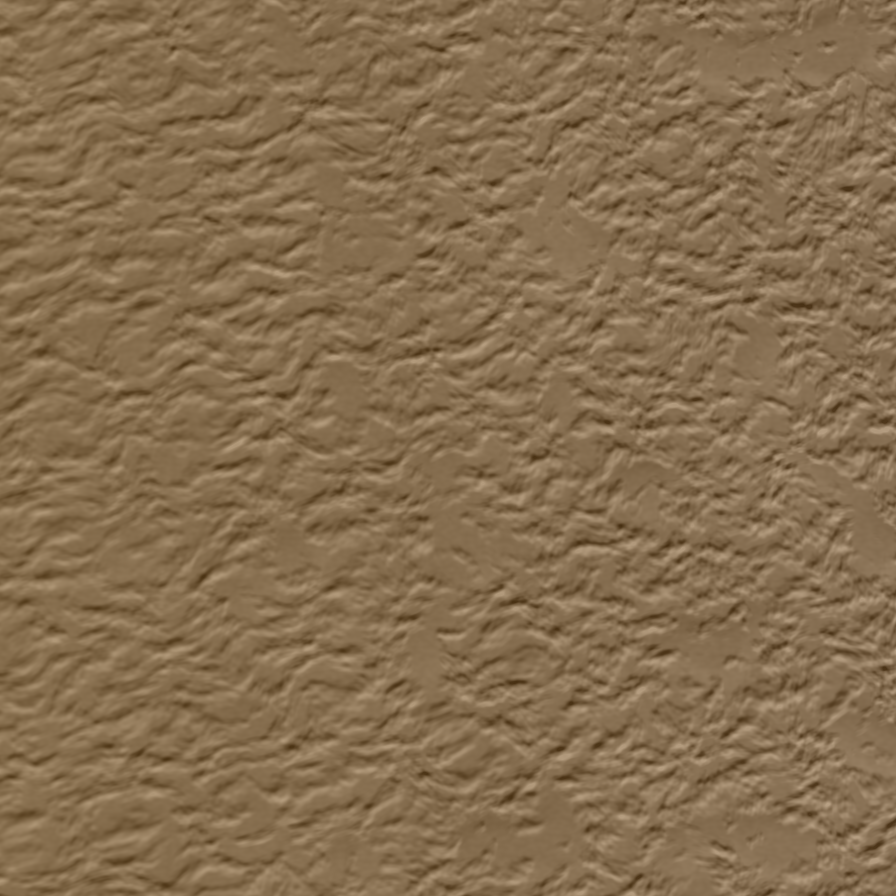
Reproduce this texture procedurally as a three.js fragment shader.

```glsl
// Rough tan stucco wall, lit from above, with slanted bumps and smeared flat patches.
varying vec2 vUv;

const vec3  WALL_COLOR     = vec3(0.525, 0.431, 0.312);
const vec3  TINT_DRIFT     = vec3(0.004, 0.008, 0.026); // greyer to the right
const float SLANT          = 0.27;                      // radians, rising to the right
const vec2  BUMP_FREQUENCY = vec2(22.0, 47.0);          // along and across the slant
const float RIGHT_CROWDING = 0.32;                      // bumps shorten to the right
const vec2  LIGHT_STEP     = vec2(-0.0015, 0.0056);     // towards the light
const float RELIEF         = 0.31;
const float CREVICE_DEPTH  = 0.35;
const float PLATEAU_HEIGHT = 0.22;
const float PLATEAU_SOFT   = 0.16;
const float PATCH_DEPTH    = 0.55;
const float WARP           = 0.018;
const float MOTTLE         = 0.030;
const float GRAIN          = 0.022;

// Unit gradient for a lattice point
vec2 latticeGradient(vec2 cell) {
  vec3 h = fract(vec3(cell.xyx) * vec3(0.1031, 0.1030, 0.0973));
  h += dot(h, h.yzx + 33.33);
  float angle = 6.28318 * fract((h.x + h.y) * h.z);
  return vec2(cos(angle), sin(angle));
}

float gradientNoise(vec2 p) {
  vec2 cell = floor(p);
  vec2 f = p - cell;
  vec2 fade = f * f * f * (f * (f * 6.0 - 15.0) + 10.0);
  vec2 e = vec2(0.0, 1.0);
  float a = dot(latticeGradient(cell), f);
  float b = dot(latticeGradient(cell + e.yx), f - e.yx);
  float c = dot(latticeGradient(cell + e.xy), f - e.xy);
  float d = dot(latticeGradient(cell + e.yy), f - e.yy);
  return mix(mix(a, b, fade.x), mix(c, d, fade.x), fade.y);
}

float smoothMin(float a, float b, float k) {
  float h = max(k - abs(a - b), 0.0) / k;
  return min(a, b) - 0.25 * h * h * k;
}

// Plaster height: slanted, stretched bumps pressed flat at a varying ceiling
float plasterHeight(vec2 p) {
  vec2 bend = vec2(gradientNoise(p * 13.0 + 40.0), gradientNoise(p * 13.0 + 75.0));
  vec2 q = p + WARP * bend;
  float c = cos(SLANT);
  float s = sin(SLANT);
  q = vec2(c * q.x + s * q.y, c * q.y - s * q.x);
  q.x += RIGHT_CROWDING * q.x * q.x;
  q = q * BUMP_FREQUENCY + 100.0;

  float gain = mix(0.40, 0.50, p.x);
  float amplitude = 1.0;
  float height = 0.0;
  for (int octave = 0; octave < 3; octave++) {
    height += amplitude * gradientNoise(q);
    q = q * 2.03 + 17.3;
    amplitude *= gain;
  }

  float smear = smoothstep(0.12, 0.42, gradientNoise(p * 9.0 + 12.0));
  float ceiling = PLATEAU_HEIGHT - PATCH_DEPTH * smear * mix(0.35, 1.0, p.x);
  return smoothMin(height, ceiling, PLATEAU_SOFT);
}

void main() {
  vec2 p = vUv;

  // Slope towards the light, with deeper crevices
  float slope = plasterHeight(p) - plasterHeight(p + LIGHT_STEP);
  float shade = RELIEF * mix(0.92, 1.10, p.x) * slope;
  shade -= CREVICE_DEPTH * max(-shade - 0.07, 0.0);
  shade = clamp(shade, -0.23, 0.17);

  // Broad unevenness and fine grain
  shade += MOTTLE * gradientNoise(p * 4.0 + 6.0);
  shade += GRAIN * gradientNoise(p * vec2(120.0, 170.0) + 9.0);

  vec3 color = WALL_COLOR + TINT_DRIFT * (p.x - 0.5) + shade;
  gl_FragColor = vec4(color, 1.0);
}
```
